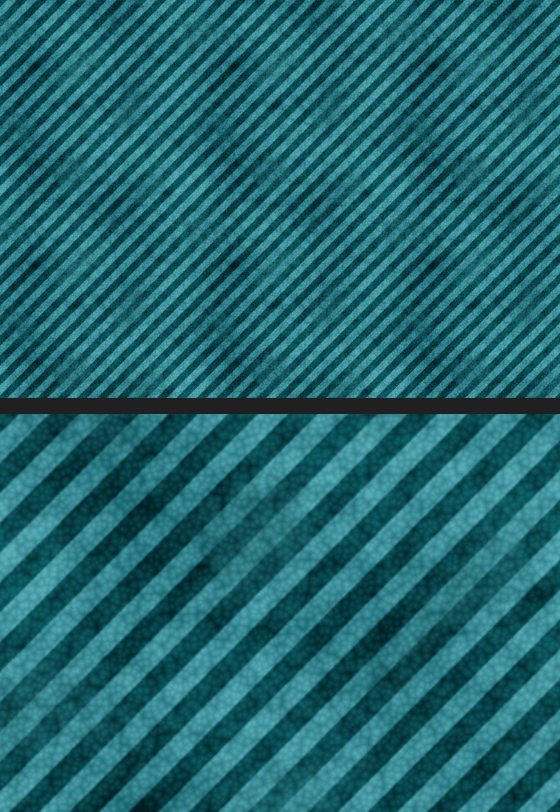
Top: the whole. Bottom: its middle third, enlarged.
Write a WebGL 2 fragment shader that draws this pattern.

```glsl
#version 300 es
precision highp float;

#define TILES_DOWN 2.0
#define STRIPES_PER_TILE 10.0
#define STRIPE_PHASE 0.12
#define DARK_WIDTH 0.5
#define CLOUD_AMOUNT 0.23
#define BLOTCH_AMOUNT 0.65
#define GRAIN_AMOUNT 0.8
#define FADE_AMOUNT 0.5
#define STAIN_AMOUNT 0.65

uniform vec2 u_resolution;
out vec4 fragColor;

const float TAU = 6.28319;
const vec3 PALE_TEAL = vec3(0.31, 0.64, 0.68);
const vec3 WORN_TEAL = vec3(0.13, 0.44, 0.48);
const vec3 SHADE_TEAL = vec3(0.05, 0.35, 0.38);
const vec3 DEEP_TEAL = vec3(0.0, 0.16, 0.18);

vec2 hash2(vec2 p) {
    vec3 h = fract(p.xyx * vec3(0.1031, 0.1030, 0.0973));
    h += dot(h, h.yzx + 33.33);
    return fract((h.xx + h.yz) * h.zy);
}

// Distance to the nearest scattered point; wraps after `cells` per tile
float cellular(vec2 uv, float cells) {
    vec2 p = uv * cells, base = floor(p);
    float nearest = 2.0;
    for (int y = -1; y <= 1; y++) {
        for (int x = -1; x <= 1; x++) {
            vec2 cell = base + vec2(x, y);
            vec2 point = cell + hash2(mod(cell, cells) + cells);
            nearest = min(nearest, distance(p, point));
        }
    }
    return nearest;
}

// Sum of sines with whole-number frequencies, so it tiles
float layeredSines(vec2 uv, float seed) {
    float sum = 0.0;
    for (float i = 1.0; i < 7.0; i++) {
        vec2 h = hash2(vec2(i, seed));
        vec2 frequency = floor(h * 7.0) - 3.0;
        sum += sin(TAU * (dot(uv, frequency) + h.x * 5.0 + h.y)) / sqrt(i);
    }
    return sum * 0.6;
}

// Dark dabs with a wide halo, wrapped inside the tile
float stains(vec2 uv) {
    vec2 centres[3] = vec2[3](vec2(0.175, 0.335), vec2(0.378, 0.533), vec2(0.840, 0.975));
    float sum = 0.0;
    for (int i = 0; i < 3; i++) {
        vec2 d = fract(uv - centres[i] + 0.5) - 0.5;
        float r2 = dot(d, d);
        sum += exp(-r2 * 1500.0) + 0.35 * exp(-r2 * 90.0);
    }
    return sum;
}

void main() {
    // Tile space, with v counted downward
    vec2 uv = gl_FragCoord.xy / u_resolution.y * TILES_DOWN;
    uv.y = TILES_DOWN - uv.y;

    // Diagonal stripes, rising to the right
    float pixel = 1.4142 * STRIPES_PER_TILE * TILES_DOWN / u_resolution.y;
    float across = (uv.x + uv.y) * STRIPES_PER_TILE - STRIPE_PHASE;
    float fromDark = abs(fract(across + 0.5) - 0.5);
    float soft = max(0.04, 0.75 * pixel);
    float light = smoothstep(-soft, soft, fromDark - 0.5 * DARK_WIDTH);

    // Mottled wear, from broad clouds down to fine grain
    vec2 bent = uv + 0.02 * sin(TAU * uv.yx * 3.0);
    float wear = 0.55 + CLOUD_AMOUNT * layeredSines(bent, 3.0);
    wear += BLOTCH_AMOUNT * (0.45 - cellular(bent, 22.0));
    wear += GRAIN_AMOUNT * (0.45 - cellular(uv, 90.0));
    wear -= STAIN_AMOUNT * stains(uv);
    wear = clamp(wear, -0.2, 1.15);

    // Patches where the stripes rub into each other
    float patchMask = layeredSines(bent, 11.0) + 0.8 * (0.45 - cellular(uv, 40.0));
    light = mix(light, 0.5, FADE_AMOUNT * smoothstep(0.4, 1.4, patchMask));

    vec3 darkStripe = mix(DEEP_TEAL, SHADE_TEAL, wear);
    vec3 lightStripe = mix(WORN_TEAL, PALE_TEAL, wear);
    fragColor = vec4(clamp(mix(darkStripe, lightStripe, light), 0.0, 1.0), 1.0);
}
```
